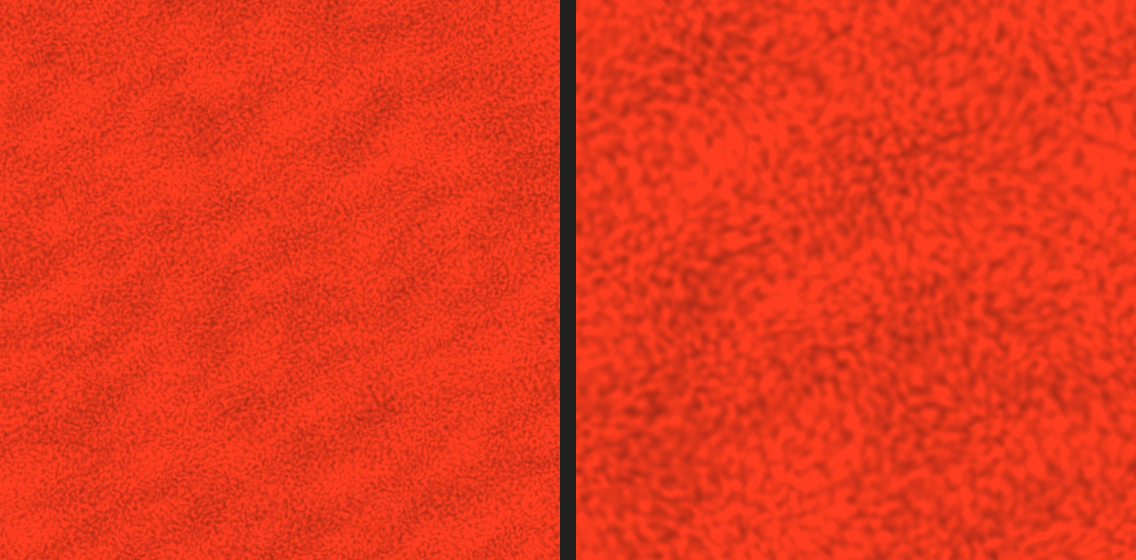
Left, the full canvas; right, a detail of the centre.
Write a Shadertoy shader that draws this texture.

```glsl
// Soft red felted cloth: fine, slightly wormy grain over slanted folds.
// Both layers are sums of warped gradient noise; their sum scales one red
// pigment and saturates at full brightness, leaving smooth bright patches.

const vec3  PIGMENT      = vec3(1.0, 0.241, 0.125);
const float MEAN_SHADE   = 0.918;
const float MIN_SHADE    = 0.68;
const float GRAIN_CELLS  = 128.0;            // noise cells across the canvas
const float GRAIN_DEPTH  = 0.245;
const float GRAIN_WARP   = 0.012;            // bends the grain locally
const float WARP_CELLS   = 13.0;
const vec2  FOLD_CELLS   = vec2(6.5, 15.0);  // along and across the folds
const float FOLD_DEPTH   = 0.122;
const float FOLD_ANGLE   = 0.50;             // radians, rising to the right
const float FOLD_WARP    = 0.030;
const int   FOLD_OCTAVES = 3;
const float FOLD_GAIN    = 0.58;
const float TAU          = 6.2831853;

// Turns a point clockwise, so features along x end up rising by the angle.
mat2 clockwise(float angle) {
    float c = cos(angle), s = sin(angle);
    return mat2(c, -s, s, c);
}

// Integer hash of a lattice point, returned as a unit vector.
vec2 latticeGradient(ivec2 cell) {
    uvec2 q = uvec2(cell) * uvec2(1597334673u, 3812015801u);
    uint h = q.x ^ q.y;
    h = (h ^ (h >> 16u)) * 2146121005u;
    h = (h ^ (h >> 15u)) * 2221713035u;
    h ^= h >> 16u;
    float angle = TAU * float(h & 65535u) / 65536.0;
    return vec2(cos(angle), sin(angle));
}

// Gradient noise, roughly -0.7 to 0.7.
float gradientNoise(vec2 p) {
    ivec2 cell = ivec2(floor(p));
    vec2 f = fract(p);
    vec2 w = f * f * f * (f * (f * 6.0 - 15.0) + 10.0);
    float a = dot(latticeGradient(cell), f);
    float b = dot(latticeGradient(cell + ivec2(1, 0)), f - vec2(1, 0));
    float c = dot(latticeGradient(cell + ivec2(0, 1)), f - vec2(0, 1));
    float d = dot(latticeGradient(cell + ivec2(1, 1)), f - vec2(1, 1));
    return mix(mix(a, b, w.x), mix(c, d, w.x), w.y);
}

vec2 noiseOffset(vec2 p) {
    return vec2(gradientNoise(p + 17.3), gradientNoise(p + 61.7));
}

// Broad shading: octaves stretched along the slanted fold direction.
float folds(vec2 uv) {
    vec2 bent = uv + FOLD_WARP * noiseOffset(uv * 6.0);
    vec2 p = clockwise(FOLD_ANGLE) * bent * FOLD_CELLS;
    float sum = 0.0, weight = 1.0;
    for (int i = 0; i < FOLD_OCTAVES; i++) {
        sum += weight * gradientNoise(p);
        p = p * 2.03 + 23.7;
        weight *= FOLD_GAIN;
    }
    return sum;
}

// Fine fibres: two rotated layers hide the noise lattice.
float grain(vec2 uv) {
    vec2 p = uv + GRAIN_WARP * noiseOffset(uv * WARP_CELLS);
    p *= GRAIN_CELLS;
    float coarse = gradientNoise(clockwise(0.45) * p + 5.1);
    float fine = gradientNoise(clockwise(1.25) * p * 1.33 + 91.4);
    return coarse + 0.7 * fine;
}

void mainImage(out vec4 fragColor, in vec2 fragCoord) {
    vec2 uv = fragCoord / iResolution.y;
    float shade = MEAN_SHADE + FOLD_DEPTH * folds(uv) + GRAIN_DEPTH * grain(uv);
    fragColor = vec4(PIGMENT * clamp(shade, MIN_SHADE, 1.0), 1.0);
}
```
